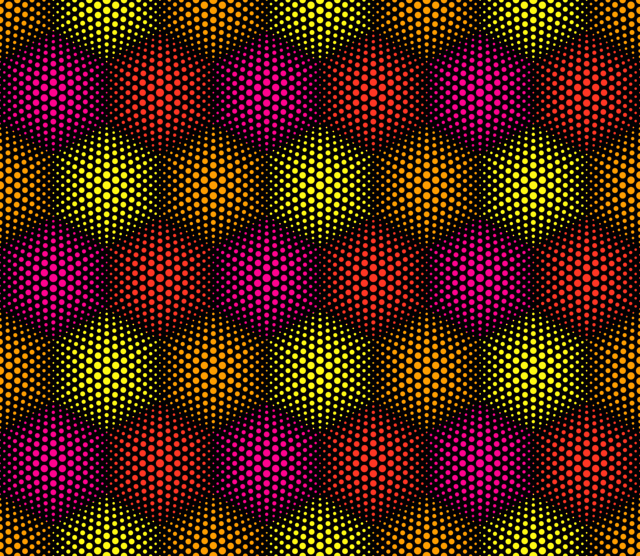
A Shadertoy shader for this pattern:

```glsl
// Bulging halftone hexagons: rings of dots that shrink and crowd together towards each hexagon's border.

const vec2  REPEATS       = vec2(6.0, 6.0);  // hexagon columns and rows, both even so it tiles
const float RINGS         = 8.0;             // dot rings from centre to border
const float BULGE         = 1.40;            // ring spacing at the centre: 1 is even, below 2
const float CENTRE_RADIUS = 0.0380;          // dot radius at the centre, in hexagon widths
const float EDGE_RADIUS   = 0.0075;          // dot radius on the border
const float SOFTNESS      = 0.85;            // edge half-width in output samples

const float ROW   = 0.8660254;               // row spacing, in hexagon widths
const float ROOT3 = 1.7320508;

const vec3 BLACK   = vec3(0.010, 0.002, 0.008);
const vec3 ORANGE  = vec3(1.00, 0.62, 0.00);
const vec3 YELLOW  = vec3(1.00, 0.98, 0.08);
const vec3 MAGENTA = vec3(1.00, 0.01, 0.56);
const vec3 RED     = vec3(1.00, 0.21, 0.14);

// Nearest hexagon centre: two interleaved rectangular lattices.
vec2 nearestHex(vec2 p) {
    vec2 cell = vec2(1.0, 2.0 * ROW);
    vec2 corner = round(p / cell) * cell;
    vec2 middle = (floor(p / cell) + 0.5) * cell;
    vec2 a = p - corner, b = p - middle;
    return dot(a, a) < dot(b, b) ? corner : middle;
}

// Distance inside a pointy-top hexagon: 0 at the centre, 1 on the border.
float hexDistance(vec2 p) {
    p = abs(p);
    return 2.0 * max(p.x, dot(p, vec2(0.5, ROW)));
}

// Ring fraction to hexagon distance, and back.
float spread(float t) {
    return t * (BULGE - (BULGE - 1.0) * t);
}

float unspread(float h) {
    float k = BULGE - 1.0;
    return (BULGE - sqrt(max(BULGE * BULGE - 4.0 * k * h, 0.0))) / (2.0 * k);
}

// Rows alternate between two colour pairs; columns alternate within a pair.
vec3 hexColour(vec2 centre) {
    bool oddRow = mod(round(centre.y / ROW), 2.0) > 0.5;
    bool oddColumn = mod(floor(centre.x + 0.25), 2.0) > 0.5;
    return oddRow ? (oddColumn ? RED : MAGENTA)
                  : (oddColumn ? YELLOW : ORANGE);
}

// Signed distance from q, relative to the hexagon centre, to the closest dot.
float dotDistance(vec2 q) {
    // Undo the bulge to reach an even triangular lattice.
    float h = max(hexDistance(q), 1e-4);
    vec2 even = q * (unspread(h) * RINGS * ROOT3 / h);
    float column = even.x / ROW;
    vec2 nearest = round(vec2(column, even.y - 0.5 * column));

    // Compare the neighbouring dots at their bulged positions.
    float d = 1.0;
    for (int i = -1; i <= 1; i++) {
        for (int j = -1; j <= 1; j++) {
            vec2 id = nearest + vec2(i, j);
            vec2 point = vec2(id.x * ROW, id.y + 0.5 * id.x);
            float ring = round(hexDistance(point) / ROOT3);
            if (ring > RINGS) continue;
            float t = ring / RINGS;
            vec2 centre = point * (spread(t) / (max(ring, 1.0) * ROOT3));
            d = min(d, length(q - centre) - mix(CENTRE_RADIUS, EDGE_RADIUS, t));
        }
    }
    return d;
}

void mainImage(out vec4 fragColor, in vec2 fragCoord) {
    vec2 p = fragCoord / iResolution.xy * REPEATS * vec2(1.0, ROW);
    vec2 hexCentre = nearestHex(p);

    // Dots with smoothed edges.
    float soft = SOFTNESS * REPEATS.x / iResolution.x;
    float coverage = 1.0 - smoothstep(-soft, soft, dotDistance(p - hexCentre));

    fragColor = vec4(mix(BLACK, hexColour(hexCentre), coverage), 1.0);
}
```
